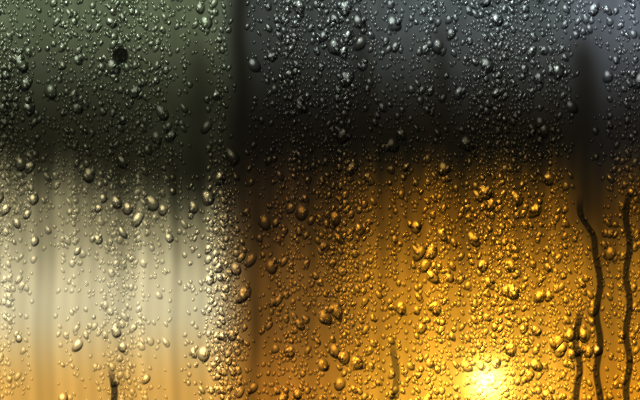
Give the GLSL for this texture, as a WebGL 1 fragment shader.

```glsl
precision highp float;
// Backlit window covered in condensation: dark mist above, pale haze at lower
// left and amber sunset at lower right. Colour ramps form the scene; cellular
// drops, dry streaks and runnels lie over it.
uniform vec2 u_resolution;

const vec2 SUN = vec2(0.76, 0.955); // pane coordinates, y runs downward
const vec3 SUN_COLOR = vec3(1.0, 0.88, 0.48);
const vec3 SKY_GLINT = vec3(0.57, 0.61, 0.57);
const vec3 DRY_DARK = vec3(0.045, 0.04, 0.028);
const float FINE_CELLS = 105.0; // drop cells per pane height
const float MEDIUM_CELLS = 62.0;
const float LARGE_CELLS = 34.0;
const float DROP_CONTRAST = 0.7;
const float GLINT_GAIN = 0.85;

vec2 hash2(vec2 p) {
  return fract(sin(vec2(dot(p, vec2(127.1, 311.7)), dot(p, vec2(269.5, 183.3)))) * 43758.5);
}

float bump(float x, float center, float width) {
  float d = (x - center) / width;
  return exp(-d * d);
}

float band(float t, float top, float bottom) {
  return smoothstep(top - 0.06, top + 0.06, t) * (1.0 - smoothstep(bottom - 0.08, bottom + 0.08, t));
}

// Irregular vertical columns, about -1..1
float columns(vec2 s) {
  float x = s.x + 0.002 * sin(s.y * 17.0);
  return 0.4 * sin(x * 57.0 + 1.0) + 0.35 * sin(x * 131.0 + 2.0 * sin(x * 23.0)) + 0.25 * sin(x * 293.0);
}

vec3 ramp(float t, vec3 top, vec3 dusk, vec3 middle, vec3 low, vec3 base) {
  vec3 c = mix(top, dusk, smoothstep(0.0, 0.35, t));
  c = mix(c, middle, smoothstep(0.35, 0.54, t));
  c = mix(c, low, smoothstep(0.5, 0.75, t));
  return mix(c, base, smoothstep(0.76, 1.0, t));
}

// Blurred light behind the glass
vec3 scene(vec2 s) {
  float t = s.y + 0.025 * columns(s) * band(s.y, 0.1, 0.75);
  float hazeT = t - 0.07 * smoothstep(0.04, 0.3, s.x) * band(t, 0.3, 0.6);
  vec3 haze = ramp(hazeT, vec3(0.36, 0.4, 0.3), vec3(0.13, 0.13, 0.085),
    vec3(0.52, 0.49, 0.36), vec3(0.82, 0.77, 0.6), vec3(0.84, 0.64, 0.31));
  vec3 brown = ramp(t, vec3(0.25, 0.27, 0.25), vec3(0.075, 0.065, 0.045),
    vec3(0.19, 0.135, 0.07), vec3(0.42, 0.28, 0.11), vec3(0.66, 0.42, 0.13));
  vec3 amber = ramp(t, vec3(0.33, 0.36, 0.36), vec3(0.085, 0.072, 0.045),
    vec3(0.42, 0.27, 0.065), vec3(0.8, 0.53, 0.12), vec3(0.94, 0.65, 0.16));
  vec3 edge = ramp(t, vec3(0.39, 0.42, 0.45), vec3(0.11, 0.1, 0.085),
    vec3(0.29, 0.19, 0.06), vec3(0.62, 0.41, 0.1), vec3(0.82, 0.52, 0.1));
  vec3 c = mix(haze, brown, smoothstep(0.31, 0.405, s.x));
  c = mix(c, amber, smoothstep(0.43, 0.68, s.x));
  c = mix(c, edge, smoothstep(0.85, 0.94, s.x));
  float r = length((s - SUN) * vec2(1.6, 1.0));
  return c + SUN_COLOR * (0.22 * exp(-r * r * 28.0) + 0.9 * exp(-r * r * 420.0));
}

// Wide dark streaks where water has run off
float dryStreaks(vec2 s) {
  float x = s.x + 0.003 * sin(s.y * 21.0);
  float d = bump(x, 0.376, 0.014) * (1.0 - smoothstep(0.3, 0.65, s.y));
  d += 0.45 * bump(x, 0.396, 0.01) * smoothstep(0.4, 0.6, s.y);
  d += bump(x, 0.912, 0.022) * band(s.y, 0.1, 0.56);
  d += 0.6 * (bump(x, 0.565, 0.014) + bump(x, 0.69, 0.014)) * band(s.y, 0.05, 0.41);
  d += 0.6 * bump(x, 0.31, 0.02) * band(s.y, 0.12, 0.48);
  return min(d, 1.0);
}

// Chance that a cell holds a drop
float density(vec2 s) {
  float d = 0.5 + 0.28 * columns(s) + 0.4 * (bump(s.x, 0.187, 0.02) + bump(s.x, 0.785, 0.075));
  d += 0.5 * bump(s.x, 0.018, 0.02) * band(s.y, 0.1, 0.56);
  d += 0.5 * bump(s.x, 0.355, 0.018) * smoothstep(0.3, 0.5, s.y);
  d += 0.6 * bump(s.x, 0.53, 0.026) * (1.0 - smoothstep(0.7, 0.9, s.y));
  d += 0.5 * bump(s.x, 0.46, 0.022) * (1.0 - smoothstep(0.2, 0.4, s.y));
  d -= 0.4 * smoothstep(0.52, 0.68, s.y) * (bump(s.x, 0.09, 0.08) + bump(s.x, 0.26, 0.05));
  return d - 0.8 * dryStreaks(s);
}

// Nearest drop: xy is the position inside it, z is coverage
vec3 dropLayer(vec2 s, float cells, float amount) {
  vec2 grid = vec2(u_resolution.x / u_resolution.y, 0.82) * cells;
  vec2 q = s * grid + 0.18 * sin(s.yx * grid.yx * 2.1);
  vec3 best = vec3(0.0);
  float height = -1.0;
  for (int j = -1; j <= 1; j++) for (int i = -1; i <= 1; i++) {
    vec2 cell = floor(q) + vec2(float(i), float(j));
    vec2 k = hash2(cell + cells + 57.0);
    float radius = 0.28 + 0.34 * k.y;
    vec2 d = (q - cell - 0.15 - 0.7 * hash2(cell + cells)) / radius;
    float rise = 1.0 - length(d);
    if (rise > height && k.x < amount * density((cell + 0.5) / grid)) {
      height = rise;
      float soft = cells / (u_resolution.y * radius);
      best = vec3(d, smoothstep(-soft, soft, rise));
    }
  }
  return best;
}

vec3 addDrops(vec3 c, vec3 drop, float strength, vec3 glint) {
  float lit = dot(drop.xy, vec2(-0.42, -0.9));
  float rim = smoothstep(0.35, 1.0, length(drop.xy));
  float spark = 1.0 - smoothstep(0.12, 0.62, length(drop.xy + vec2(0.18, 0.38)));
  vec3 body = c * (1.0 + DROP_CONTRAST * (0.75 * lit - 0.55 * rim)) + glint * spark * GLINT_GAIN;
  return mix(c, max(body, 0.0), drop.z * strength);
}

// Narrow wandering water track
float runnel(vec2 s, float x, float top) {
  float d = abs(s.x - x - 0.003 * sin(s.y * 43.0 + x * 90.0));
  return (1.0 - smoothstep(0.003, 0.007, d)) * smoothstep(top, top + 0.05, s.y);
}

void main() {
  vec2 s = gl_FragCoord.xy / u_resolution;
  s.y = 1.0 - s.y;
  vec3 c = scene(s);
  c = mix(c, DRY_DARK + c * 0.28, 0.85 * dryStreaks(s)) * (1.0 + 0.1 * columns(s));
  // Fine mist to heavy beads
  float low = smoothstep(0.28, 0.52, s.y);
  vec3 glint = mix(SKY_GLINT * (1.0 - s.y), scene(vec2(s.x, 0.86)) * 0.75, low);
  glint *= 1.0 - 0.45 * bump(s.y, 0.32, 0.1);
  float veil = 1.0 - 0.45 * low * (1.0 - smoothstep(0.24, 0.36, s.x));
  c = addDrops(c, dropLayer(s, FINE_CELLS, 1.0), 0.75 * veil, glint * 0.65);
  c = addDrops(c, dropLayer(s, MEDIUM_CELLS, 0.62), 0.9 * veil, glint * 0.85);
  c = addDrops(c, dropLayer(s, LARGE_CELLS, 0.24), 0.95, glint);
  // Runnels, then one bright and one dark bead
  float track = runnel(s, 0.903 + 0.032 * smoothstep(0.48, 0.66, s.y), 0.48);
  track = max(track, max(runnel(s, 0.981, 0.46), runnel(s, 0.903, 0.76)));
  track = max(track, max(runnel(s, 0.176, 0.91), 0.6 * runnel(s, 0.617, 0.84)));
  c = mix(c, c * 0.22 + DRY_DARK * 0.5, 0.85 * track);
  vec2 aspect = vec2(u_resolution.x / u_resolution.y, 1.0);
  vec2 bead = (s - vec2(0.934, 0.876)) * aspect / 0.014;
  c = addDrops(c, vec3(bead, 1.0 - smoothstep(0.85, 1.1, length(bead))), 1.0, SUN_COLOR);
  bead = (s - vec2(0.188, 0.138)) * aspect / 0.021;
  c = mix(c, DRY_DARK, 0.85 * (1.0 - smoothstep(0.75, 1.1, length(bead))));
  // Sun through the wet glass
  float r = length((s - SUN) * aspect);
  gl_FragColor = vec4(clamp(c + SUN_COLOR * 0.65 * exp(-r * r * 600.0), 0.0, 1.0), 1.0);
}
```
